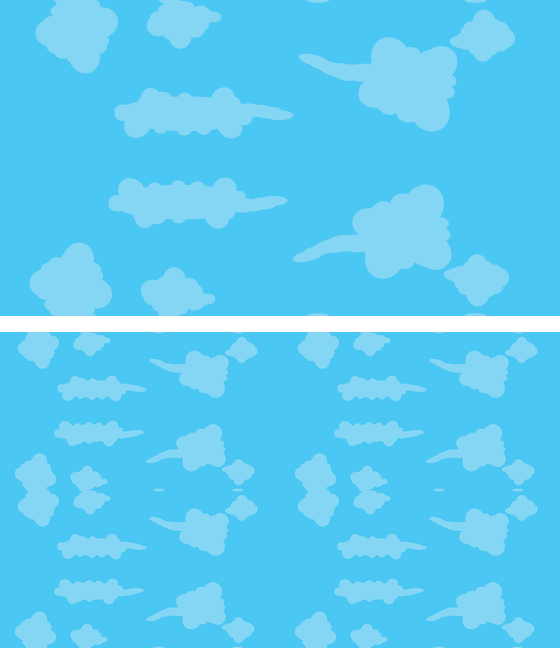
Top: one tile. Bottom: repeated 2 by 2.
Reproduce this pattern procedurally as a WebGL 2 fragment shader.

```glsl
#version 300 es
precision highp float;
// Flat pale clouds with knobbly rims and wispy tails on a blue sky, tiling in both directions.

uniform vec2 u_resolution;
out vec4 fragColor;

const vec3 SKY_COLOR = vec3(0.29, 0.78, 0.95);
const vec3 CLOUD_COLOR = vec3(0.52, 0.84, 0.96);

const vec2 TILE = vec2(16.0 / 9.0, 1.0);  // canvas heights per repeat
const float MIRROR_SHIFT = -0.019;        // sideways slip of the mirrored row
const int KINDS = 5;
const int KNOBS = 4;
const int BUMPS = 14;
const int PUFFS = 6;
const float TAU = 6.28319;

// Per kind: centre and turn of the knobs, half size of the core, tip of the tail.
const vec3 PLACE[KINDS] = vec3[](
    vec3(0.590, 0.640, 0.78), vec3(1.305, 0.735, 0.50), vec3(0.243, 0.905, 0.20),
    vec3(0.570, 0.935, 0.15), vec3(1.540, 0.885, 0.05));
const vec2 CORE[KINDS] = vec2[](
    vec2(0.215, 0.055), vec2(0.125, 0.100), vec2(0.085, 0.090),
    vec2(0.070, 0.050), vec2(0.062, 0.045));
const vec2 TAIL[KINDS] = vec2[](
    vec2(0.335, -0.005), vec2(-0.350, 0.085), vec2(0.010, 0.010),
    vec2(0.128, 0.012), vec2(-0.108, -0.018));

float hash(float n) {
    return fract(sin(n * 127.1 + 3.7) * 43758.5);
}

vec2 wrapDelta(vec2 d) {
    return d - TILE * round(d / TILE);
}

// Approximate signed distance to an ellipse.
float ellipse(vec2 q, vec2 radii) {
    float k = length(q / radii);
    return k * (k - 1.0) / max(length(q / (radii * radii)), 0.001);
}

// Coordinates along and across a direction.
vec2 alignTo(vec2 q, vec2 dir) {
    return vec2(dot(q, dir), dot(q, vec2(-dir.y, dir.x)));
}

float tailDistance(vec2 q, vec2 tip, float seed) {
    float reach = length(tip);
    vec2 dir = tip / reach;
    vec2 local = alignTo(q, dir);
    float d = 1.0;
    for (int i = 0; i < PUFFS; i++) {
        float t = float(i) / float(PUFFS - 1);
        float thickness = mix(0.031, 0.016, t) * mix(0.85, 1.1, hash(seed + float(i)));
        float bow = 0.04 * reach * sin(t * TAU * 0.5);
        vec2 center = vec2(reach * mix(0.4, 0.88, t), bow);
        d = min(d, ellipse(local - center, vec2(reach * 0.13 + 0.003, thickness)));
    }
    return d;
}

float cloudDistance(vec2 q, int kind) {
    vec2 core = CORE[kind];
    float seed = float(kind) * 61.0;
    float narrow = min(core.x, core.y);
    float d = ellipse(q, core);

    // Large knobs, drawn out away from the core.
    for (int i = 0; i < KNOBS; i++) {
        float n = seed + float(i);
        float angle = PLACE[kind].z + TAU * (float(i) + 0.3 * hash(n) - 0.15) / float(KNOBS);
        vec2 dir = vec2(cos(angle), sin(angle));
        float radius = (0.015 + 0.42 * narrow) * mix(0.85, 1.15, hash(n + 10.0));
        vec2 local = alignTo(q - dir * core * 0.95, dir);
        d = min(d, ellipse(local, radius * vec2(1.08, 0.95)));
    }

    // Small bumps that scallop the rim.
    for (int i = 0; i < BUMPS; i++) {
        float n = seed + float(i) + 20.0;
        float angle = TAU * (float(i) + 0.7 * hash(n)) / float(BUMPS);
        vec2 center = vec2(cos(angle), sin(angle)) * core * 0.93;
        float radius = (0.012 + 0.17 * narrow) * mix(0.75, 1.2, hash(n + 17.0));
        d = min(d, ellipse(q - center, radius * vec2(1.25, 0.95)));
    }
    return min(d, tailDistance(q, TAIL[kind], seed + 53.0));
}

void main() {
    vec2 p = gl_FragCoord.xy / u_resolution * TILE;
    float d = 1.0;

    // Each kind appears upright above and mirrored below.
    for (int i = 0; i < 2 * KINDS; i++) {
        int kind = i / 2;
        bool mirrored = i % 2 == 1;
        vec2 center = PLACE[kind].xy;
        if (mirrored) center = vec2(center.x + MIRROR_SHIFT, 1.0 - center.y);
        vec2 q = wrapDelta(p - center);
        if (mirrored) q.y = -q.y;
        d = min(d, cloudDistance(q, kind));
    }

    // Thin wisps lying across the top and bottom edges.
    for (int i = 0; i < 2; i++) {
        vec2 center = vec2(1.01 + 0.5 * float(i), 0.0);
        d = min(d, ellipse(wrapDelta(p - center), vec2(0.035, 0.009)));
    }

    float cover = clamp(0.5 - d * u_resolution.y, 0.0, 1.0);
    fragColor = vec4(mix(SKY_COLOR, CLOUD_COLOR, cover), 1.0);
}
```
